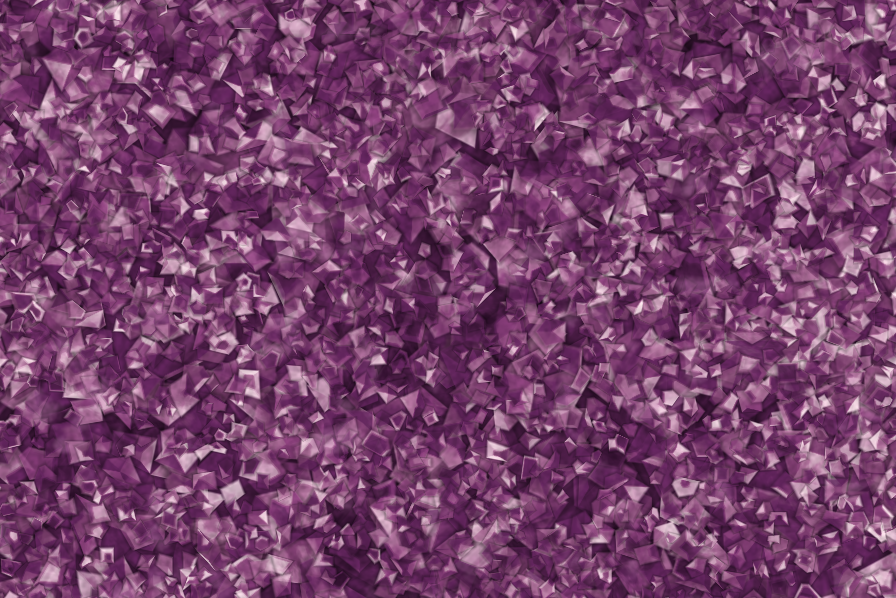
Write a Shadertoy shader that draws this texture.

```glsl
// Draws a dense bed of faceted amethyst crystals with pale, glinting faces.

float hash(vec2 p) {
    vec3 q = fract(p.xyx * 0.1031);
    q += dot(q, q.yzx + 33.33);
    return fract((q.x + q.y) * q.z);
}

float noise(vec2 p) {
    vec2 cell = floor(p), f = fract(p);
    f = f * f * (3.0 - 2.0 * f);
    return mix(mix(hash(cell), hash(cell + vec2(1, 0)), f.x),
               mix(hash(cell + vec2(0, 1)), hash(cell + vec2(1, 1)), f.x), f.y);
}

float fbm(vec2 p) {
    float sum = 0.0, weight = 0.53;
    for (int i = 0; i < 4; i++) {
        sum += weight * noise(p);
        p = mat2(1.6, 1.2, -1.2, 1.6) * p + 7.3;
        weight *= 0.5;
    }
    return sum;
}

// Tone 0..1 to colour, from shadowed violet to pale pink; dusty greys the middle
vec3 amethyst(float tone, float dusty) {
    vec3 middle = mix(vec3(0.55, 0.25, 0.49), vec3(0.47, 0.25, 0.41), dusty);
    vec3 color = mix(vec3(0.19, 0.06, 0.18), vec3(0.29, 0.11, 0.27), smoothstep(-0.15, 0.1, tone));
    color = mix(color, vec3(0.38, 0.14, 0.36), smoothstep(0.1, 0.32, tone));
    color = mix(color, middle, smoothstep(0.36, 0.6, tone));
    color = mix(color, vec3(0.68, 0.44, 0.60), smoothstep(0.62, 0.84, tone));
    color = mix(color, vec3(0.85, 0.69, 0.78), smoothstep(0.84, 0.98, tone));
    return mix(color, vec3(0.97, 0.88, 0.91), smoothstep(1.0, 1.2, tone));
}

// Paints one layer of jittered, pyramid-shaped crystals over color
void addCrystals(inout vec3 color, vec2 p, float size, float layer, float light, float mottle) {
    float depth = layer / 6.0;
    float soft = max(0.003, 1.2 / iResolution.y) / (size * 0.36);
    vec2 grid = p / size + layer * 0.37;

    for (int y = -1; y <= 1; y++)
    for (int x = -1; x <= 1; x++) {
        vec2 cell = floor(grid) + vec2(x, y);
        vec2 id = cell + layer * vec2(37.0, 71.0);
        if (hash(id + 5.1) > mix(1.0, 0.42, depth)) continue;

        vec2 q = grid - cell - 0.1 - 0.8 * vec2(hash(id + 11.7), hash(id + 23.9));
        if (length(q) > 1.1) continue;

        vec2 apex = 0.24 * (vec2(hash(id + 31.3), hash(id + 43.7)) - 0.5);
        float body = hash(id + 53.1);
        float sides = 4.0 + floor(2.6 * hash(id + 61.9));
        float turn = 6.2832 * hash(id + 71.3);

        // A flat cap, then side faces: the lowest plane is the visible one
        float height = mix(0.15, 1.5, hash(id + 83.3));
        float face = hash(id + 97.7);
        for (float i = 0.0; i < sides; i++) {
            float angle = turn + 6.2832 * i / sides + 0.5 * (hash(id + 3.7 * i + 101.0) - 0.5);
            vec2 normal = vec2(cos(angle), sin(angle));
            float reach = mix(0.2, 0.54, hash(id + 5.3 * i + 131.0));
            float plane = (reach - dot(q, normal)) / (reach - dot(apex, normal));
            float shade = hash(id + 7.9 * i + 167.0) + 0.25 * dot(q, normal);
            face = mix(face, shade, smoothstep(-soft, soft, height - plane));
            height = min(height, plane);
        }

        float inside = smoothstep(-0.5 * soft, soft, height) * smoothstep(1.1, 1.0, length(q));
        float shadow = smoothstep(-0.35, 0.0, height) * smoothstep(1.1, 0.7, length(q));
        float rim = smoothstep(0.14, 0.0, height);
        float tone = 0.52 + 1.3 * (mix(face, body, 0.35) - 0.5);
        tone = tone * mix(0.84, 1.04, depth) + light + 0.07 * rim;
        tone += mottle * mix(0.75, 0.3, depth);
        float opacity = mix(0.72, 0.97, hash(id + 191.0));

        color *= 1.0 - 0.22 * shadow * (1.0 - inside);
        color = mix(color, amethyst(tone, hash(id + 211.0)), inside * opacity);
    }
}

void mainImage(out vec4 fragColor, in vec2 fragCoord) {
    vec2 p = fragCoord / iResolution.y;
    float across = fragCoord.x / iResolution.x;

    // Broad drifts of light and the cloudy grain within the stone
    float light = 0.34 * (fbm(p * vec2(2.6, 3.8) + 4.0) - 0.5);
    light += 0.12 * smoothstep(0.85, 1.0, across);
    float mottle = fbm(p * 34.0 + 2.5 * noise(p * 11.0)) - 0.5;

    vec3 color = amethyst(0.2 + light + 0.9 * mottle, 0.3);

    // Large clouded bodies first, small bright chips last
    float size = 0.16;
    for (float layer = 0.0; layer < 7.0; layer++) {
        addCrystals(color, p, size, layer, light, mottle);
        size *= 0.75;
    }

    // Milky veils and fine sparkle
    float veil = smoothstep(0.6, 0.85, fbm(p * 19.0 + 31.0));
    color = mix(color, vec3(0.72, 0.48, 0.66), 0.4 * veil);
    color *= 1.0 + 0.16 * (noise(p * 150.0) - 0.5);

    fragColor = vec4(color, 1.0);
}
```
